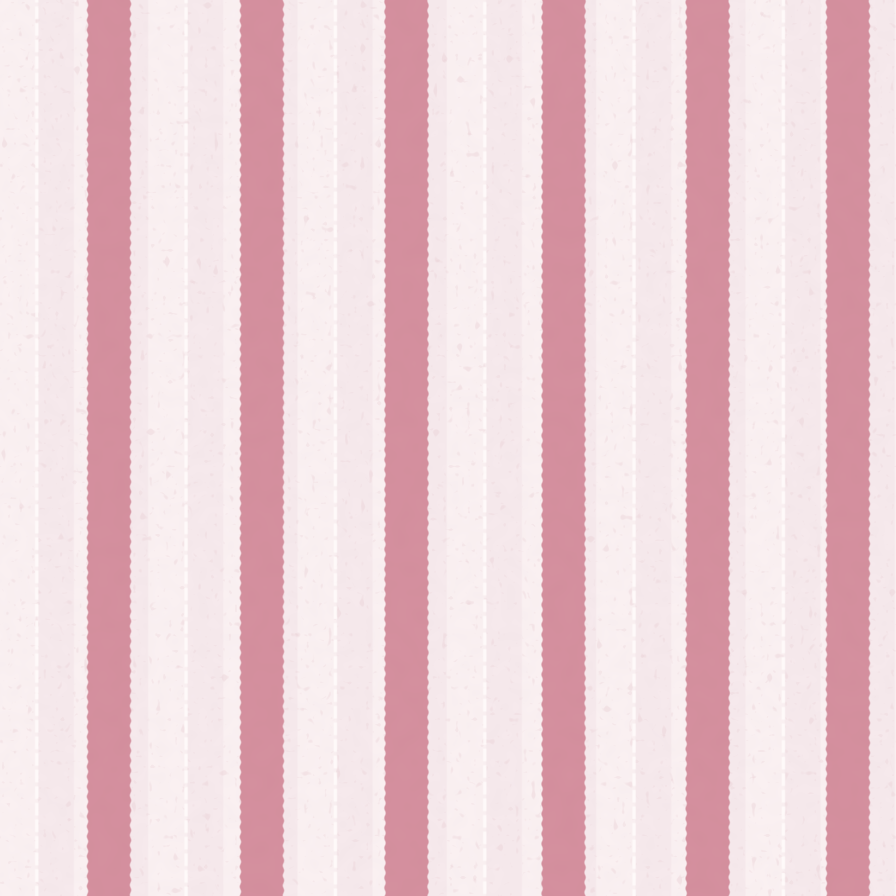
This pattern is drawn by a WebGL 2 fragment shader. Its source:

```glsl
#version 300 es
precision highp float;
// Rose ribbons on pale two-tone vertical bands, with stitched lines and flecked paper.

uniform vec2 u_resolution;
out vec4 outColor;

const float TAU = 6.2831853;
const float REPEATS = 6.0;
const float DASHES = 54.0;
const float SCALLOPS = 90.0;
const float RIBBON_HALF_WIDTH = 0.144;

const vec3 PALE = vec3(0.977, 0.938, 0.943);
const vec3 BLUSH = vec3(0.961, 0.910, 0.922);
const vec3 ROSE = vec3(0.830, 0.561, 0.618);
const vec3 STITCH = vec3(1.0, 0.985, 0.982);
const vec3 FLECK = vec3(0.915, 0.815, 0.835);

// Hand-placed ribbon centres, as fractions of one repeat
const float RIBBON_CENTRE[6] = float[6](0.730, 0.754, 0.722, 0.774, 0.739, 0.678);

float hash(vec2 cell, float seed) {
    uvec2 q = uvec2(cell) * uvec2(1597334673u, 3812015801u);
    uint n = (q.x ^ q.y) + uint(seed) * 2654435769u;
    n = (n ^ (n >> 15u)) * 2246822519u;
    n = (n ^ (n >> 13u)) * 3266489917u;
    return float((n ^ (n >> 16u)) >> 8u) / 16777216.0;
}

// Contribution of one lattice corner, wrapped to the period
float corner(vec2 cell, vec2 delta, vec2 period, float seed) {
    float angle = TAU * hash(mod(cell, period), seed);
    return dot(vec2(cos(angle), sin(angle)), delta);
}

// Tiling gradient noise over the unit square
float gradientNoise(vec2 uv, vec2 period, float seed) {
    vec2 p = uv * period;
    vec2 i = floor(p);
    vec2 f = p - i;
    vec2 w = f * f * f * (f * (f * 6.0 - 15.0) + 10.0);
    vec2 e = vec2(1.0, 0.0);
    float low = mix(corner(i, f, period, seed),
                    corner(i + e.xy, f - e.xy, period, seed), w.x);
    float high = mix(corner(i + e.yx, f - e.yx, period, seed),
                     corner(i + e.xx, f - e.xx, period, seed), w.x);
    return mix(low, high, w.y);
}

// Soft-edged coverage of a band around a centre
float band(float x, float centre, float halfWidth, float soft) {
    return 1.0 - smoothstep(-soft, soft, abs(x - centre) - halfWidth);
}

// Sparse specks left where the noise peaks
float flecks(vec2 uv, vec2 period, float seed) {
    return smoothstep(0.34, 0.54, gradientNoise(uv, period, seed));
}

// Pale paper with two blush bands in each repeat
vec3 paper(vec2 uv, float x, float soft) {
    float shade = band(x, 0.375, 0.120, soft) + band(x, 0.866, 0.126, soft);
    vec3 color = mix(PALE, BLUSH, shade);
    color += 0.008 * gradientNoise(uv, vec2(64.0), 3.0);
    color = mix(color, FLECK, 0.42 * flecks(uv, vec2(110.0, 84.0), 11.0));
    return mix(color, FLECK, 0.30 * flecks(uv, vec2(150.0, 170.0), 23.0));
}

// Dashed stitch line beside the first blush band
float stitches(float x, float y, float phase, float soft) {
    float along = abs(fract(y * DASHES + phase) - 0.5);
    float softAlong = max(0.07, DASHES / u_resolution.y);
    float dash = 1.0 - smoothstep(-softAlong, softAlong, along - 0.38);
    return band(x, 0.246, 0.011, soft) * dash;
}

// Ribbon with finely scalloped edges
float ribbon(float x, float y, float centre, float phase, float soft) {
    float side = x < centre ? 0.0 : 2.4;
    float scallop = 0.0045 * sin(TAU * (SCALLOPS * y + phase) + side);
    return band(x, centre, RIBBON_HALF_WIDTH + scallop, soft);
}

void main() {
    vec2 uv = gl_FragCoord.xy / u_resolution;
    float column = min(floor(uv.x * REPEATS), REPEATS - 1.0);
    float x = uv.x * REPEATS - column;
    float phase = hash(vec2(column, 0.0), 7.0);
    float soft = max(0.007, 0.7 * REPEATS / u_resolution.x);

    vec3 color = paper(uv, x, soft);
    color = mix(color, STITCH, 0.85 * stitches(x, uv.y, phase, soft));

    float centre = RIBBON_CENTRE[int(column)];
    vec3 rose = ROSE + 0.006 * gradientNoise(uv, vec2(48.0), 31.0);
    color = mix(color, rose, ribbon(x, uv.y, centre, phase, soft));

    outColor = vec4(color, 1.0);
}
```
